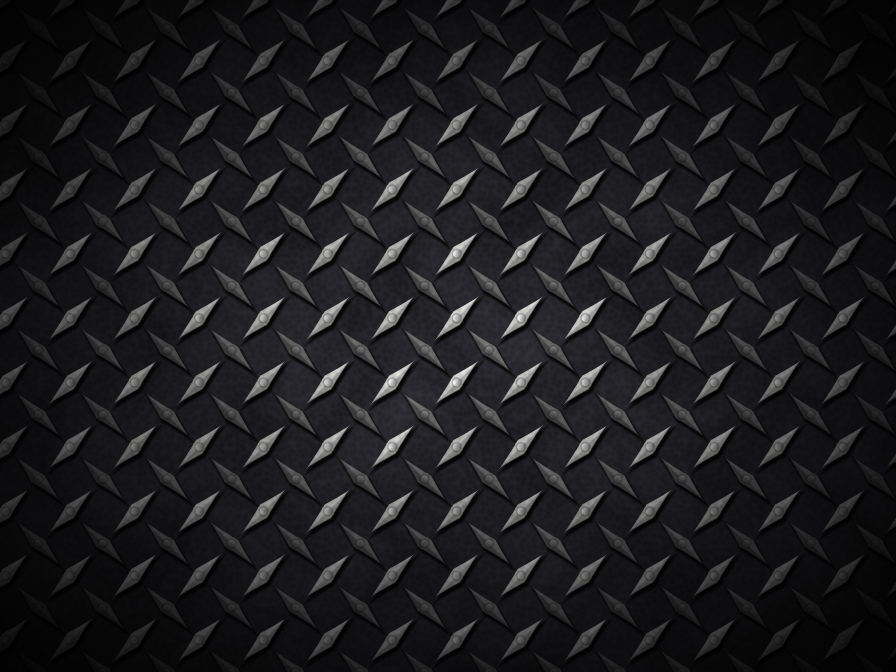
A WebGL 1 fragment shader for this texture:

```glsl
precision highp float;
// Dark steel tread plate: crossed bright and dull raised lugs under a vignette.
uniform vec2 u_resolution;

#define PITCH 0.0958            // lug spacing, in canvas heights
#define ORIGIN vec2(0.136, 0.277) // lattice shift from the centre, in pitches
#define LUG_LENGTH 0.465        // half length, in pitches
#define LUG_WIDTH 0.112         // half width, in pitches
#define KNOB_RADIUS 0.085
#define PLATE_COLOR vec3(0.152, 0.149, 0.171)
#define BRIGHT_COLOR vec3(0.78, 0.78, 0.775)
#define DULL_COLOR vec3(0.43, 0.425, 0.425)
#define SHADOW_SHIFT vec2(0.03, -0.05)
#define FALLOFF vec2(0.82, 0.30) // vignette, quadratic and quartic

float hash(vec2 p) {
  p = fract(p * vec2(0.1031, 0.1137));
  p += dot(p, p.yx + 33.33);
  return fract((p.x + p.y) * p.x * 17.0);
}

// Distance to the nearest scattered point.
float cellular(vec2 p) {
  vec2 cell = floor(p), f = fract(p);
  float nearest = 1.0;
  for (int y = -1; y <= 1; y++) {
    for (int x = -1; x <= 1; x++) {
      vec2 o = vec2(float(x), float(y));
      vec2 id = cell + o + 200.0;
      vec2 point = o + vec2(hash(id), hash(id + 57.0));
      nearest = min(nearest, length(point - f));
    }
  }
  return nearest;
}

// Soft cloudy staining, roughly -1 to 1.
float clouds(vec2 p) {
  float sum = 0.0, amp = 0.5;
  for (int i = 0; i < 4; i++) {
    p += 0.7 * sin(p.yx * 1.3 + float(i) * 2.1);
    sum += amp * sin(p.x) * cos(p.y);
    p = mat2(1.5, 1.1, -1.1, 1.5) * p;
    amp *= 0.65;
  }
  return sum;
}

// Signed distance to a pointed lug along x, its two shoulders slightly offset.
float lugDistance(vec2 p) {
  float apex = p.y > 0.0 ? 0.04 : -0.04;
  float taper = min((LUG_LENGTH + p.x) / (LUG_LENGTH + apex),
                    (LUG_LENGTH - p.x) / (LUG_LENGTH - apex));
  taper = mix(taper, taper * abs(taper), 0.15);
  float blade = (abs(p.y) - LUG_WIDTH * taper) * 0.96;
  return min(blade, length(p) - KNOB_RADIUS - 0.018);
}

// Turns a lattice offset into lug axes; slope is +1 rising, -1 falling.
vec2 lugAxes(vec2 p, float slope) {
  return vec2(p.x + slope * p.y, p.y - slope * p.x) * 0.70711;
}

// Facets, central knob and worn rim, as a brightness factor.
float lugShade(vec2 p, float d, float slope) {
  float facet = smoothstep(-0.02, 0.02, p.y);
  float shade = mix(slope > 0.0 ? 0.76 : 0.66, 1.0, facet);
  shade *= 1.0 + 0.22 * slope * p.x;
  float r = length(p) / KNOB_RADIUS;
  float knob = 1.0 - smoothstep(0.6, 0.85, r);
  float tilt = dot(p / KNOB_RADIUS, normalize(vec2(-0.6, 0.8)));
  shade = mix(shade, 0.93 + 0.42 * tilt, knob * 0.85);
  float groove = smoothstep(0.55, 0.8, r) * (1.0 - smoothstep(0.8, 1.1, r));
  shade *= 1.0 - 0.22 * groove;
  float rim = 1.0 - smoothstep(0.0, 0.02, -d);
  return shade * (1.0 - rim * mix(0.5, 0.12, facet));
}

void main() {
  vec2 pos = (gl_FragCoord.xy - 0.5 * u_resolution) / u_resolution.y;
  vec2 lattice = pos / PITCH - ORIGIN;
  float pixel = 1.0 / (u_resolution.y * PITCH);

  // Stained and pitted plate
  float stain = clouds(lattice * 1.6);
  float pits = cellular(lattice * 11.0) - 0.45;
  vec3 color = PLATE_COLOR * (1.0 + 0.26 * stain + 0.32 * pits);

  // Shadows first, then the lugs of both directions
  for (int i = 0; i < 2; i++) {
    float slope = 1.0 - 2.0 * float(i);
    vec2 q = lattice - 0.5 * float(i) - SHADOW_SHIFT;
    float d = lugDistance(lugAxes(fract(q + 0.5) - 0.5, slope));
    color *= 1.0 - 0.85 * (1.0 - smoothstep(-0.02, 0.045, d));
  }
  for (int i = 0; i < 2; i++) {
    float slope = 1.0 - 2.0 * float(i);
    vec2 q = lattice - 0.5 * float(i) + 0.5;
    vec2 axes = lugAxes(fract(q) - 0.5, slope);
    float d = lugDistance(axes);
    float wear = 0.92 + 0.16 * hash(floor(q) + 80.0 + 31.0 * float(i));
    wear += 0.08 * stain + 0.18 * pits;
    vec3 metal = i == 0 ? BRIGHT_COLOR : DULL_COLOR;
    metal *= wear * lugShade(axes, d, slope);
    color = mix(color, metal, 1.0 - smoothstep(-0.5 * pixel, 0.5 * pixel, d));
  }

  // Light falling off toward the corners
  vec2 reach = 2.0 * pos * vec2(u_resolution.y / u_resolution.x, 1.0);
  float r2 = dot(reach, reach);
  color *= exp(-dot(vec2(r2, r2 * r2), FALLOFF));
  gl_FragColor = vec4(color, 1.0);
}
```
